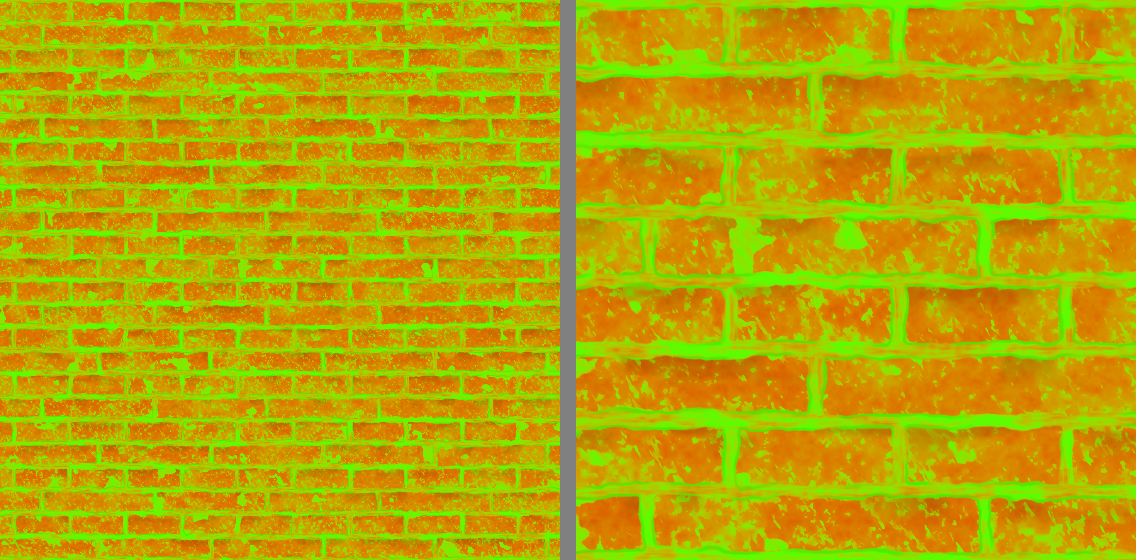
Left: the whole. Right: its middle third, enlarged.
Give the GLSL for this texture, as a three.js fragment shader.

```glsl
varying vec2 vUv;

float hash(vec2 p) {
  vec3 q = fract(p.xyx * vec3(0.1031, 0.1030, 0.0973));
  q += dot(q, q.yzx + 33.33);
  return fract((q.x + q.y) * q.z);
}

float noise(vec2 p) {
  vec2 i = floor(p);
  vec2 f = fract(p);
  f = f * f * (3.0 - 2.0 * f);
  return mix(mix(hash(i), hash(i + vec2(1.0, 0.0)), f.x),
             mix(hash(i + vec2(0.0, 1.0)), hash(i + 1.0), f.x), f.y);
}

float fbm(vec2 p) {
  float sum = 0.0;
  float amp = 0.57;
  for (int i = 0; i < 3; i++) {
    sum += amp * noise(p);
    p = p * 2.03 + 19.7;
    amp *= 0.5;
  }
  return sum;
}

float roundBox(vec2 p, vec2 extent, float radius) {
  vec2 q = abs(p) - extent + radius;
  return length(max(q, 0.0)) + min(max(q.x, q.y), 0.0) - radius;
}

// Orange at 0, ochre in the middle, bright green at 1
vec3 ramp(float t) {
  t = clamp(t, 0.0, 1.03);
  return vec3(0.86 - 0.46 * t * t, 0.4 + 0.72 * t - 0.15 * t * t, 0.0);
}

void main() {
  vec2 p = vUv;

  // Ragged outlines
  vec2 warp = vec2(fbm(p * 70.0), fbm(p * 70.0 + 31.0)) - 0.5;
  vec2 q = p + warp * 0.006;

  // Courses alternate between 5 stretchers and 10 headers
  float row = floor(q.y * 24.0);
  float header = mod(row, 2.0);
  float count = 5.0 + 5.0 * header;
  float stagger = mod(row, 4.0) < 1.0 ? 0.885 : 0.38;
  float x = q.x * count - mix(stagger, 0.25, header);
  vec2 id = vec2(mod(floor(x), count), mod(row, 24.0));
  float tone = hash(id + 3.1);
  float age = hash(id + 47.3);

  // Brick shape with small shifts and tilts
  vec2 size = vec2(1.0 / count, 1.0 / 24.0);
  vec2 local = (vec2(fract(x), fract(q.y * 24.0)) - 0.5) * size;
  local += (vec2(age, tone) - 0.5) * 0.002;
  local.y += local.x * (hash(id + 71.9) - 0.5) * 0.03;
  vec2 extent = size * 0.5 - vec2(0.0042, 0.0051 - 0.001 * tone);
  float d = roundBox(local, extent, 0.002);
  float brick = 1.0 - smoothstep(-0.0008, 0.0008, d);

  // Mortar fibres run along each joint
  float upright = step(extent.x, abs(local.x)) * step(abs(local.y), extent.y);
  float fibre = mix(fbm(p * vec2(60.0, 420.0)), fbm(p * vec2(420.0, 60.0)), upright);
  float smear = smoothstep(0.5, 0.64, fbm(p * vec2(22.0, 50.0) + 8.0));
  float mortar = 0.63 + 1.1 * (fibre - 0.5) + 0.36 * smear
    + 0.25 * (noise(p * 330.0) - 0.5);

  // Brick face: soft stains, grains and slanted scratches
  float stain = fbm(p * vec2(30.0, 45.0) + id * 5.3);
  float grain = fbm(p * 230.0);
  float scratch = fbm(vec2(p.x * 260.0 + p.y * 150.0, p.y * 120.0 - p.x * 30.0));
  float lower = smoothstep(0.2, -1.0, local.y / extent.y);
  float rim = smoothstep(-0.005, 0.0, d);
  float wear = 0.1 * age * age + 0.32 * (stain - 0.5) + 0.06 * lower + 0.07 * rim;
  float speck = smoothstep(0.68, 0.76, grain + wear);
  float scrape = smoothstep(0.72, 0.8, scratch + wear);
  float face = 0.06 + 0.1 * tone + 0.22 * smoothstep(0.35, 0.75, stain)
    + 0.12 * age * lower + 0.3 * (grain - 0.5);
  face = mix(face, 0.2 + 0.75 * noise(p * 260.0 + 5.0), max(speck, scrape));

  // Chips where mortar covers the face
  float chip = fbm(p * vec2(30.0, 38.0) + 63.0) + 0.08 * (scratch - 0.5);
  chip = smoothstep(0.74, 0.77, chip + 0.04 * rim + 0.05 * age * lower);
  face = mix(face, 0.85 + 0.6 * (scratch - 0.5), chip);

  vec3 color = ramp(mix(mortar, face, brick));

  // Darker upper faces and thin green contact lines
  float shade = smoothstep(0.45, 0.7, noise(p * vec2(35.0, 60.0) + id))
    * smoothstep(-0.3, 1.0, local.y / extent.y);
  color *= 1.0 - 0.12 * brick * shade * (1.0 - chip);
  float contact = 1.0 - smoothstep(0.0003, 0.0015, abs(d - 0.0005));
  contact *= smoothstep(0.25, 0.6, noise(p * 60.0 + 12.0));
  color = mix(color, vec3(0.28, 0.9, 0.0), 0.75 * contact);

  gl_FragColor = vec4(color, 1.0);
}
```
